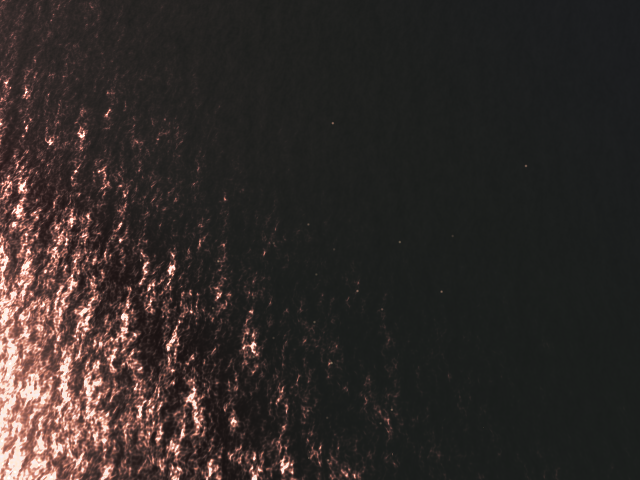
This texture is drawn by a Shadertoy shader. Its source:

```glsl
// Dark rippled water under a low sun: a warm glow enters at the lower left.
// Layered gradient noise acts as wave slope; its exponential scales a glow
// envelope, a warm colour ramp tones it, and scattered sparkles fade outward.

const vec3 DEEP    = vec3(0.106, 0.116, 0.110);
const vec3 TROUGH  = vec3(0.090, 0.062, 0.062);
const vec3 UMBER   = vec3(0.25, 0.19, 0.18);
const vec3 COPPER  = vec3(0.48, 0.31, 0.28);
const vec3 ROSE    = vec3(0.78, 0.49, 0.42);
const vec3 PEACH   = vec3(0.94, 0.71, 0.63);
const vec3 SUNLIT  = vec3(0.99, 0.92, 0.88);
const vec3 HAZE    = vec3(0.125, 0.068, 0.068);
const float GLOW_Y = 0.16;        // height of the brightest water
const float GLOW_RISE = 0.36;     // falloff above it
const float GLOW_DROP = 0.45;     // falloff below it
const float REACH_LOW = 0.29;     // sideways reach at the bottom
const float REACH_HIGH = 0.18;    // sideways reach further up
const float SHEEN = 0.045;        // weak outer part of the glow
const float LEAN = 0.15;          // slant of the wave crests
const float CONTRAST_NEAR = 1.65; // strength of the wave slopes in the glow
const float CONTRAST_FAR = 2.1;   // and outside it
const float EXPOSURE = 0.50;
const float FAINT_CUT = 0.045;    // suppresses the weakest reflections
const float SPARKLE_CELLS = 80.0;
const float SPARKLE_RADIUS = 0.0026;

float hash(vec2 p) {
    vec3 q = fract(vec3(p.xyx) * 0.1031);
    q += dot(q, q.yzx + 33.33);
    return fract((q.x + q.y) * q.z);
}

float slopeAt(vec2 cell, vec2 offset) {
    float angle = 6.2832 * hash(cell);
    return dot(vec2(cos(angle), sin(angle)), offset);
}

// Gradient noise, about -1 to 1
float noise(vec2 p) {
    vec2 i = floor(p), f = fract(p), e = vec2(1, 0);
    vec2 w = f * f * f * (f * (f * 6.0 - 15.0) + 10.0);
    float low = mix(slopeAt(i, f), slopeAt(i + e, f - e), w.x);
    float high = mix(slopeAt(i + e.yx, f - e.yx), slopeAt(i + 1.0, f - 1.0), w.x);
    return 1.7 * mix(low, high, w.y);
}

// Broad glow, wider near the bottom and fading upward, with a weak sheen
float sunGlow(vec2 p) {
    float reach = mix(REACH_LOW, REACH_HIGH, clamp(p.y / 0.6, 0.0, 1.0));
    float dy = p.y - GLOW_Y;
    dy /= dy > 0.0 ? GLOW_RISE : GLOW_DROP;
    float core = exp(-pow(max(p.x, 0.0) / reach, 1.15) - dy * dy);
    float edge = p.x + 0.45 * p.y;
    return core + SHEEN * (1.0 - smoothstep(0.25, 0.9, edge));
}

// Slanted coordinates, denser toward the top, with wavering crests
vec2 waveSpace(vec2 p) {
    vec2 q = vec2(p.x - LEAN * p.y, p.y) * (1.0 + 0.4 * p.y);
    q.x += 0.007 * noise(q * vec2(8.0, 12.0) + 40.0);
    q.x += 0.003 * noise(q * vec2(28.0, 36.0) + 70.0);
    return q + 3.0;
}

float crests(vec2 q) {
    return noise(q * vec2(31.0, 6.5));
}

float waveSlope(vec2 q) {
    vec2 tilted = vec2(q.x - 0.25 * q.y, q.y + 0.15 * q.x);
    float chop = noise(tilted * vec2(74.0, 27.0) + 11.0);
    float ripple = noise(q * vec2(115.0, 66.0) + 23.0);
    float grain = noise(tilted * vec2(180.0, 135.0) + 37.0);
    return 0.85 * crests(q) + 0.80 * chop + 0.62 * ripple + 0.50 * grain;
}

vec3 warmRamp(vec3 dark, float v) {
    vec3 c = mix(dark, UMBER, clamp(v / 0.14, 0.0, 1.0));
    c = mix(c, COPPER, clamp((v - 0.14) / 0.18, 0.0, 1.0));
    c = mix(c, ROSE, clamp((v - 0.32) / 0.24, 0.0, 1.0));
    c = mix(c, PEACH, clamp((v - 0.56) / 0.24, 0.0, 1.0));
    return mix(c, SUNLIT, clamp((v - 0.80) / 0.28, 0.0, 1.0));
}

// One jittered point per cell, lit at random according to its chance
vec3 sparkles(vec2 p, float chance) {
    vec2 cell = floor(p * SPARKLE_CELLS);
    vec2 jitter = 0.25 + 0.5 * vec2(hash(cell + 5.0), hash(cell + 17.0));
    float d = length(p - (cell + jitter) / SPARKLE_CELLS);
    float soft = 0.7 / iResolution.y;
    float spot = 1.0 - smoothstep(0.0, SPARKLE_RADIUS + soft, d);
    float lit = step(hash(cell + 61.0), chance);
    vec3 tint = mix(ROSE, vec3(0.75, 0.62, 0.45), hash(cell + 83.0));
    return tint * spot * lit * mix(0.15, 0.65, hash(cell + 97.0));
}

void mainImage(out vec4 fragColor, in vec2 fragCoord) {
    vec2 p = fragCoord / iResolution.y;
    vec2 q = waveSpace(p);
    float glow = sunGlow(p);
    float slope = waveSlope(q);

    // Unlit water with darker troughs near the glow and a cool far corner
    vec3 dark = mix(DEEP, TROUGH, smoothstep(0.02, 0.25, glow));
    dark += vec3(0.0, -0.004, 0.010) * smoothstep(1.0, 1.55, p.x * 0.7 + p.y * 0.6);
    dark *= 1.0 + 0.03 * slope;

    // Sun reflected from the wave slopes, sparser away from the glow
    float contrast = mix(CONTRAST_FAR, CONTRAST_NEAR, smoothstep(0.05, 0.5, glow));
    float light = EXPOSURE * glow * exp(contrast * slope) + 0.38 * glow * glow;
    light *= light / (light + FAINT_CUT);
    vec3 color = warmRamp(dark, light);
    float fleck = noise(q * 150.0 + 57.0);
    color *= 1.0 + vec3(0.02, -0.02, -0.09) * fleck * smoothstep(0.05, 0.3, light);

    // Faint streaked haze along the upper left
    float haze = exp(-p.x * 2.8) * smoothstep(0.2, 0.75, p.y);
    color += HAZE * haze * (0.9 + 0.26 * slope);

    // Scattered glints, gathered on the crests
    float spread = exp(-3.6 * p.x) * (1.0 - smoothstep(0.35, 0.75, p.y));
    float chance = 0.0003 + 0.45 * spread * smoothstep(0.0, 0.6, crests(q));
    color += sparkles(p, chance * (1.0 - smoothstep(0.45, 0.7, p.y)));

    fragColor = vec4(clamp(color, 0.0, 1.0), 1.0);
}
```
